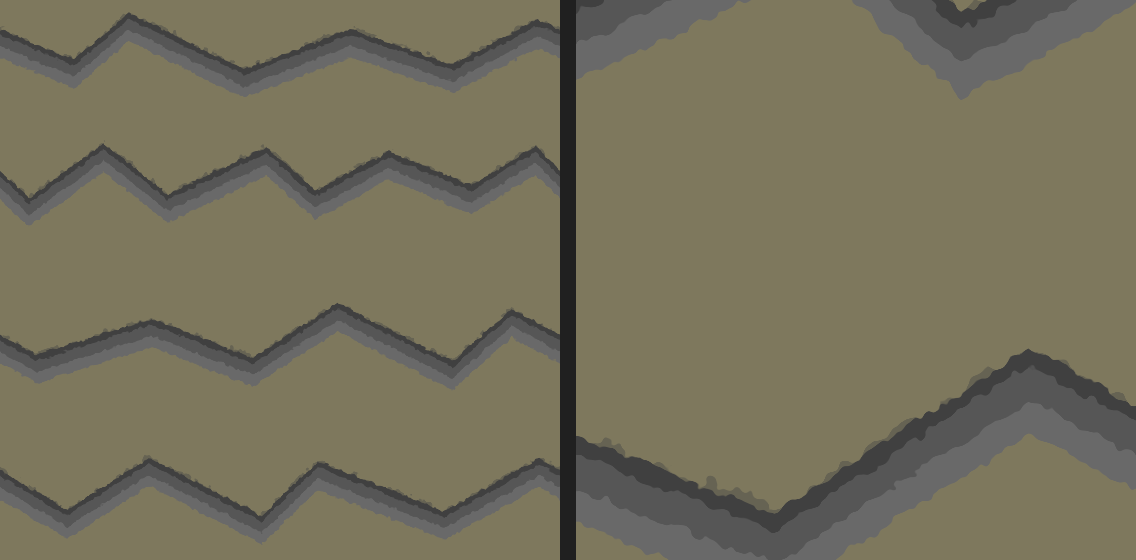
Left, the full canvas; right, a detail of the centre.
Give the GLSL for this pattern, as a Shadertoy shader.

```glsl
// Four jagged, three-tone grey ledges running across a flat olive ground, tiling both ways.

const int ROWS = 4;
const vec4 ROW_HEIGHT = vec4(0.133, 0.405, 0.690, 0.927);
const ivec4 ROW_CORNERS = ivec4(6, 6, 8, 6);   // even, so valleys and peaks alternate across the seam

const vec3 GROUND = vec3(0.494, 0.471, 0.365);
const vec3 DARK   = vec3(0.251);
const vec3 MIDDLE = vec3(0.337);
const vec3 LIGHT  = vec3(0.412);
const vec3 FRINGE = vec3(0.400, 0.388, 0.325);

// Depth of each band's lower edge, measured down from the ridge line
const float DARK_END   = 0.0105;
const float MIDDLE_END = 0.0305;
const float LIGHT_END  = 0.0510;

const float FRINGE_REACH  = 0.006;
const float CORNER_PHASE  = 0.62;
const float CORNER_JITTER = 0.50;              // below 1 keeps the corners in order
const vec2  SWING = vec2(0.020, 0.054);        // least and greatest corner offset
const float COARSE_CELLS = 128.0;
const float FINE_CELLS   = 256.0;
const float COARSE_WEAR  = 0.0050;
const float FINE_WEAR    = 0.0035;
const int   SEED = 11;

float hash(ivec3 cell) {
    uvec3 c = uvec3(cell + 64);
    uint h = c.x * 374761393u + c.y * 668265263u + c.z * 2246822519u;
    h = (h ^ (h >> 15)) * 2246822519u;
    h = (h ^ (h >> 13)) * 3266489917u;
    h ^= h >> 16;
    return float(h & 65535u) / 65535.0;
}

// Value noise that wraps over the unit square
float wrapNoise(vec2 p, float cells, int layer) {
    vec2 q = p * cells;
    vec2 f = fract(q);
    f = f * f * (3.0 - 2.0 * f);
    ivec2 a = ivec2(mod(floor(q), cells));
    ivec2 b = ivec2(mod(floor(q) + 1.0, cells));
    float low  = mix(hash(ivec3(a, layer)), hash(ivec3(b.x, a.y, layer)), f.x);
    float high = mix(hash(ivec3(a.x, b.y, layer)), hash(ivec3(b, layer)), f.x);
    return mix(low, high, f.y);
}

// Corner of a ridge: even corners are valleys, odd ones peaks
vec2 corner(int i, int row) {
    int count = ROW_CORNERS[row];
    int id = (i + count) % count;
    float shift = (hash(ivec3(id, row, SEED)) - 0.5) * CORNER_JITTER;
    float swing = mix(SWING.x, SWING.y, hash(ivec3(id, row, SEED + 1)));
    float side = id % 2 == 0 ? -1.0 : 1.0;
    return vec2((float(i) + CORNER_PHASE + shift) / float(count),
                ROW_HEIGHT[row] + side * swing);
}

// Height of the zigzag ridge line at x
float ridge(float x, int row) {
    vec2 a = corner(-1, row);
    float y = a.y;
    for (int i = 0; i <= ROW_CORNERS[row]; i++) {
        vec2 b = corner(i, row);
        if (x >= a.x && x < b.x) y = mix(a.y, b.y, (x - a.x) / (b.x - a.x));
        a = b;
    }
    return y;
}

// Antialiased coverage of the region beyond an edge
float beyond(float edge, float depth, float soft) {
    return smoothstep(edge - soft, edge + soft, depth);
}

void mainImage(out vec4 fragColor, in vec2 fragCoord) {
    vec2 p = fragCoord / iResolution.xy;
    float soft = 0.7 / iResolution.y;

    // Ragged wear shared by every band edge
    float wear = (wrapNoise(p, COARSE_CELLS, 1) - 0.5) * COARSE_WEAR
               + (wrapNoise(p, FINE_CELLS, 2) - 0.5) * FINE_WEAR;
    float fringe = FRINGE_REACH * smoothstep(0.35, 0.9, wrapNoise(p, COARSE_CELLS, 3));

    vec3 color = GROUND;
    for (int row = 0; row < ROWS; row++) {
        // Depth below the ridge, wrapped vertically
        float depth = fract(ridge(p.x, row) - p.y + 0.5) - 0.5 + wear;

        vec3 band = mix(FRINGE, DARK, beyond(0.0, depth, soft));
        band = mix(band, MIDDLE, beyond(DARK_END, depth, soft));
        band = mix(band, LIGHT, beyond(MIDDLE_END, depth, soft));

        float cover = beyond(-fringe, depth, soft) * (1.0 - beyond(LIGHT_END, depth, soft));
        color = mix(color, band, cover);
    }
    fragColor = vec4(color, 1.0);
}
```
